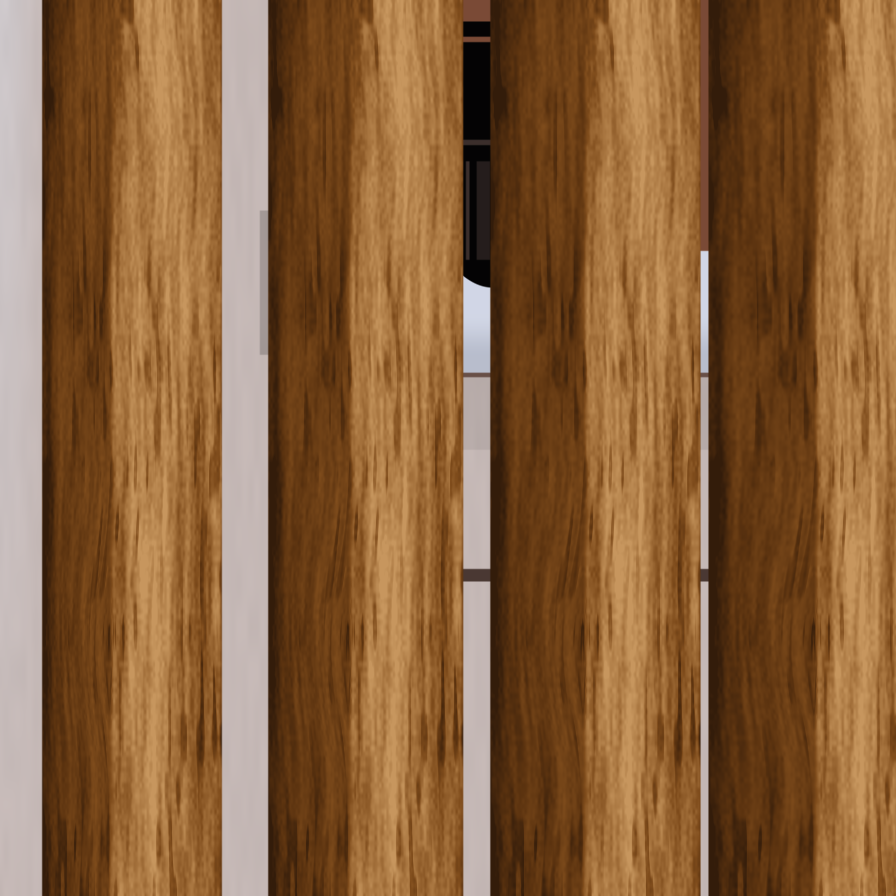
Reproduce this pattern procedurally as a WebGL 2 fragment shader.

```glsl
#version 300 es
precision highp float;

uniform vec2 u_resolution;
out vec4 fragColor;

// Layout, in canvas widths
const int SLATS = 4;
const float FIRST_EDGE = 0.047;
const float PITCH = 0.2545;
const float PITCH_SHRINK = 0.0022;
const float SIDE_WIDTH = 0.077;
const float SIDE_GROWTH = 0.0143;
const float FRONT_WIDTH = 0.1237;
const float FRONT_GROWTH = 0.0027;
const float SOFT = 0.0012;

// Grain
const float STREAK_GAIN = 0.72;
const float PORE_DEPTH = 0.30;
const float MOTTLE_GAIN = 0.14;
const float BEND = 0.018;

// Colours
const vec3 DEEP = vec3(0.20, 0.11, 0.04);
const vec3 DARK = vec3(0.36, 0.20, 0.06);
const vec3 MID = vec3(0.50, 0.30, 0.11);
const vec3 LIGHT = vec3(0.65, 0.45, 0.24);
const vec3 PALE = vec3(0.78, 0.59, 0.37);
const vec3 WALL = vec3(0.77, 0.72, 0.71);
const vec3 WALL_COOL = vec3(0.82, 0.81, 0.83);
const vec3 LEDGE = vec3(0.72, 0.74, 0.80);
const vec3 GROOVE = vec3(0.29, 0.22, 0.20);
const vec3 SHELF = vec3(0.48, 0.29, 0.21);
const vec3 RECESS = vec3(0.015, 0.013, 0.015);
const vec3 GLINT = vec3(0.23, 0.18, 0.17);

float hash(vec2 p) {
    vec3 q = fract(p.xyx * 0.1031);
    q += dot(q, q.yzx + 33.33);
    return fract((q.x + q.y) * q.z);
}

float noise(vec2 p) {
    vec2 cell = floor(p), f = fract(p);
    f = f * f * (3.0 - 2.0 * f);
    float low = mix(hash(cell), hash(cell + vec2(1, 0)), f.x);
    float high = mix(hash(cell + vec2(0, 1)), hash(cell + vec2(1, 1)), f.x);
    return mix(low, high, f.y);
}

float band(float v, float lo, float hi) {
    return smoothstep(lo - SOFT, lo + SOFT, v) * (1.0 - smoothstep(hi - SOFT, hi + SOFT, v));
}

// Tone offset from long streaks, short pores and fine mottling
float grain(vec2 p) {
    p.x += 0.007 * (noise(p * vec2(18.0, 6.0)) - 0.5);
    float streak = 0.40 * noise(p * vec2(85.0, 3.0))
                 + 0.35 * noise(p * vec2(190.0, 9.0) + 7.0)
                 + 0.25 * noise(p * vec2(310.0, 28.0) + 19.0);
    float pore = smoothstep(0.58, 0.85, noise(p * vec2(220.0, 17.0) + 31.0));
    pore *= smoothstep(0.25, 0.65, noise(p * vec2(48.0, 5.0) + 53.0));
    float mottle = noise(p * vec2(400.0, 170.0) + 71.0) - 0.5;
    return STREAK_GAIN * (streak - 0.48) - PORE_DEPTH * pore + MOTTLE_GAIN * mottle;
}

vec3 woodRamp(float tone) {
    float t = clamp(tone, 0.0, 1.0) * 4.0;
    vec3 c = mix(DEEP, DARK, clamp(t, 0.0, 1.0));
    c = mix(c, MID, clamp(t - 1.0, 0.0, 1.0));
    c = mix(c, LIGHT, clamp(t - 2.0, 0.0, 1.0));
    return mix(c, PALE, clamp(t - 3.0, 0.0, 1.0));
}

// Shaded side face, then lit front face; x runs from the slat's left edge
vec3 slat(float x, float y, float side, float front, float index) {
    float u = clamp(x / side, 0.0, 1.0);
    float v = clamp((x - side) / front, 0.0, 1.0);
    float lit = smoothstep(side - 0.003, side + 0.004, x);
    float sideTone = 0.04 + 0.25 * smoothstep(0.0, 0.35, u) + 0.07 * smoothstep(0.3, 0.8, u);
    float frontTone = 0.61 + 0.23 * smoothstep(0.0, 0.36, v) - 0.25 * smoothstep(0.48, 0.95, v);
    frontTone -= 0.15 * smoothstep(0.975, 1.0, v);
    float bump = (y - 0.27) / 0.10;
    float bend = BEND * u * exp(-bump * bump) * (1.0 - lit);
    vec2 p = vec2(u * SIDE_WIDTH * 1.2 + v * FRONT_WIDTH + bend, y);
    float tone = mix(sideTone - 0.012 * index, frontTone, lit);
    return woodRamp(tone + grain(p) * mix(0.62, 1.0, lit));
}

// Wall on the left, cupboard and recess seen through the right gaps
vec3 backdrop(vec2 uv) {
    vec3 c = mix(WALL, WALL_COOL, 0.7 * uv.y * (1.0 - smoothstep(0.0, 0.06, uv.x)));
    c *= 0.985 + 0.03 * noise(uv * vec2(150.0, 20.0));
    c = mix(c, c * 0.82, band(uv.x, 0.290, 0.31) * band(uv.y, 0.604, 0.765));
    float cupboard = step(0.4, uv.x), slit = step(0.7, uv.x), gap = cupboard - slit;
    c = mix(c, c * 0.93, cupboard * band(uv.y, 0.498, 0.580));
    c = mix(c, LEDGE + 0.1 * smoothstep(0.6, 0.65, uv.y), cupboard * band(uv.y, 0.583, 0.72));
    c = mix(c, GROOVE * 1.4, cupboard * band(uv.y, 0.579, 0.584));
    c = mix(c, GROOVE, cupboard * band(uv.y, 0.351, 0.365));
    float rim = 0.679 + 12.0 * (uv.x - 0.55) * (uv.x - 0.55);
    c = mix(c, RECESS, gap * band(uv.y, rim, 1.1));
    float glint = band(uv.x, 0.520, 0.524) + 0.6 * band(uv.x, 0.532, 0.547);
    c = mix(c, GLINT, gap * glint * band(uv.y, 0.71, 0.82));
    c = mix(c, GLINT, gap * band(uv.y, 0.838, 0.844));
    c = mix(c, SHELF, gap * (band(uv.y, 0.976, 1.1) + band(uv.y, 0.953, 0.959)));
    return mix(c, SHELF, slit * band(uv.y, 0.72, 1.1));
}

void main() {
    vec2 uv = gl_FragCoord.xy / u_resolution;
    vec3 color = backdrop(uv);
    for (int i = 0; i < SLATS; i++) {
        float n = float(i);
        float x = uv.x - FIRST_EDGE - n * (PITCH - PITCH_SHRINK * n);
        float side = SIDE_WIDTH + SIDE_GROWTH * n;
        float front = FRONT_WIDTH + FRONT_GROWTH * n;
        color = mix(color, slat(x, uv.y, side, front, n), band(x, 0.0, side + front));
    }
    fragColor = vec4(color, 1.0);
}
```
